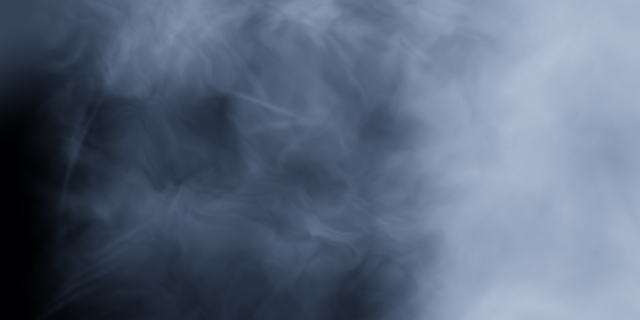
Give the GLSL for this texture, as a Shadertoy shader.

```glsl
// Pale blue smoke: a dense bank on the right, thin curling wisps fading to black on the left.

float hash(vec2 p) {
    return fract(sin(dot(p, vec2(127.1, 311.7))) * 43758.5453);
}

float noise(vec2 p) {
    vec2 i = floor(p), f = fract(p);
    f = f * f * f * (f * (f * 6.0 - 15.0) + 10.0);
    return mix(mix(hash(i), hash(i + vec2(1, 0)), f.x),
               mix(hash(i + vec2(0, 1)), hash(i + vec2(1, 1)), f.x), f.y);
}

float fbm(vec2 p) {
    float sum = 0.0, amp = 0.5;
    for (int i = 0; i < 5; i++) {
        sum += amp * noise(p);
        p = mat2(1.6, 1.2, -1.2, 1.6) * p + 7.3;
        amp *= 0.47;
    }
    return sum - 0.46;
}

vec2 fbm2(vec2 p) {
    return vec2(fbm(p + 3.1), fbm(p + 19.4));
}

// Soft elliptical patch
float puff(vec2 p, vec2 centre, vec2 radius) {
    vec2 q = (p - centre) / radius;
    return exp(-dot(q, q));
}

// Thin bowed thread from a to b, fading at both ends
float strand(vec2 p, vec2 a, vec2 b, float bow, float width) {
    vec2 axis = b - a, q = p - a;
    float t = dot(q, axis) / dot(axis, axis);
    float side = dot(q, normalize(vec2(-axis.y, axis.x))) - bow * 4.0 * t * (1.0 - t);
    float ends = smoothstep(0.0, 0.5, t) * smoothstep(1.0, 0.5, t);
    return ends * exp(-side * side / (width * width));
}

void mainImage(out vec4 fragColor, in vec2 fragCoord) {
    vec2 p = fragCoord / iResolution.y;
    p.x *= 2.0 * iResolution.y / iResolution.x;

    // Two rounds of swirling distortion, then soft billows and stretched fibres
    vec2 warp = fbm2(p * 3.0);
    vec2 curl = fbm2(p * 4.5 + 1.4 * warp + 40.0);
    vec2 s = p + 0.16 * warp + 0.12 * curl;
    float billow = fbm(s * 6.0 + 5.0);
    vec2 along = mat2(0.8, 0.6, -0.6, 0.8) * (s + 0.1 * curl);
    float fibre = noise(along * vec2(26.0, 8.0)) + 0.6 * noise(along * vec2(15.0, 48.0) + 9.0) - 0.8;
    vec2 q = p + 0.08 * warp;

    // Thin smoke: brighter at the top, dim below
    float thin = mix(0.13, 0.26, smoothstep(0.0, 0.36, q.y))
               + 0.17 * smoothstep(0.58, 0.92, q.y)
               + 0.07 * smoothstep(0.7, 1.1, q.x);
    thin += 0.05 * puff(q, vec2(0.60, 0.40), vec2(0.16, 0.13));
    thin += 0.08 * puff(q, vec2(0.93, 0.18), vec2(0.13, 0.16));
    thin += 0.04 * puff(q, vec2(0.52, 0.90), vec2(0.18, 0.12));
    thin += 0.05 * puff(q, vec2(0.90, 0.68), vec2(0.15, 0.08));
    thin -= 0.06 * puff(q, vec2(0.70, 0.66), vec2(0.13, 0.06));
    thin -= 0.08 * puff(q, vec2(0.91, 0.46), vec2(0.08, 0.06));
    thin -= 0.05 * puff(q, vec2(0.30, 0.45), vec2(0.06, 0.10));
    thin -= 0.06 * puff(q, vec2(1.18, 0.55), vec2(0.08, 0.16));
    thin -= 0.05 * puff(q, vec2(1.10, 0.02), vec2(0.10, 0.12));
    thin *= 1.0 + 0.75 * billow + 0.16 * fibre;

    // Black gap on the left, with a blue veil in the upper corner
    float reach = smoothstep(0.07, 0.45, q.x + 0.18 * billow + 0.02 * fibre);
    float veil = 0.26 * smoothstep(0.56, 0.93, q.y - 0.35 * q.x);
    float light = thin * reach + veil * (1.0 - reach);
    light += 0.08 * puff(q, vec2(0.22, 0.36), vec2(0.09, 0.05));
    light += 0.04 * puff(q, vec2(0.20, 0.64), vec2(0.10, 0.12));

    // Fine bright threads
    vec2 r = p + 0.05 * warp;
    light += 0.05 * strand(r, vec2(0.16, 0.24), vec2(0.38, 0.84), 0.03, 0.009);
    light += 0.04 * strand(r, vec2(0.20, 0.36), vec2(0.31, 0.84), 0.02, 0.014);
    light += 0.07 * strand(r, vec2(0.66, 0.73), vec2(0.98, 0.62), 0.01, 0.008);
    light += 0.04 * strand(r, vec2(0.72, 0.57), vec2(1.08, 0.60), 0.04, 0.012);
    for (int i = 0; i < 4; i++) {
        vec2 start = vec2(0.02 + 0.06 * float(i), 0.07 * float(i) - 0.08);
        light += 0.035 * strand(r, start, start + vec2(0.34, 0.22), 0.02, 0.010);
    }

    // Dense bank on the right, paling gradually inwards
    float edge = 1.10 + 0.17 * q.y * q.y - 0.12 * billow;
    float bank = smoothstep(edge, edge + 0.31 + 0.04 * q.y, q.x);
    float dense = 0.61 + 0.09 * smoothstep(0.22, 0.55, q.x - edge)
                + 0.12 * billow + 0.006 * fibre
                - 0.09 * puff(q, vec2(1.90, 0.49), vec2(0.16, 0.18))
                - 0.03 * puff(q, vec2(1.70, 0.25), vec2(0.20, 0.10))
                + 0.03 * puff(q, vec2(1.55, 0.60), vec2(0.22, 0.30));
    light = clamp(mix(light, dense, bank), 0.0, 1.0);

    // Cool tint, strongest in the midtones
    vec3 colour = light + light * (1.0 - light) * vec3(-0.27, 0.0, 0.38);
    colour += vec3(0.003, 0.004, 0.012);
    fragColor = vec4(colour, 1.0);
}
```
